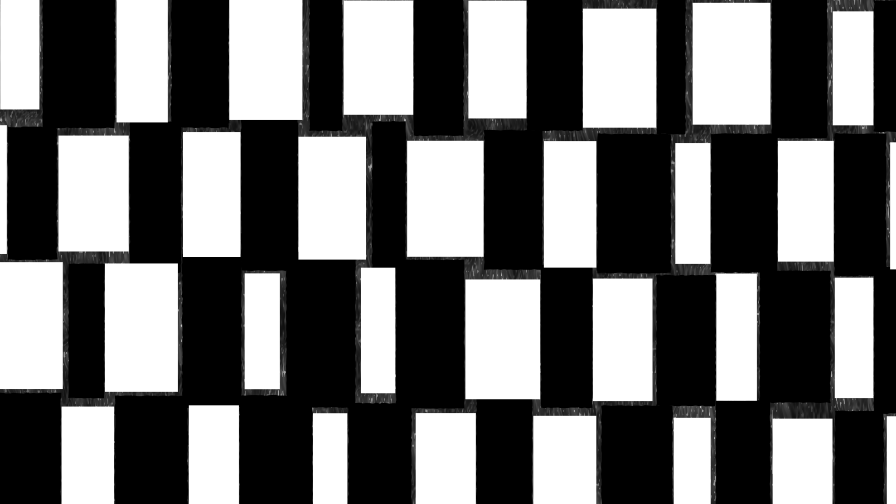
Write a Shadertoy shader that draws this pattern.

```glsl
// Uneven checkerboard: four staggered rows of white and black tiles over scratched grey grout.

float hash(vec2 p) {
    vec3 q = fract(vec3(p.xyx) * 0.1031);
    q += dot(q, q.yzx + 33.33);
    return fract((q.x + q.y) * q.z);
}

float noise(vec2 p) {
    vec2 i = floor(p), f = fract(p);
    f = f * f * (3.0 - 2.0 * f);
    return mix(mix(hash(i), hash(i + vec2(1, 0)), f.x),
               mix(hash(i + vec2(0, 1)), hash(i + vec2(1, 1)), f.x), f.y);
}

// Antialiased coverage of an axis-aligned box
float box(vec2 p, vec2 center, vec2 halfSize) {
    vec2 c = clamp((halfSize - abs(p - center)) * iResolution.y + 0.5, 0.0, 1.0);
    return c.x * c.y;
}

// Horizontal center and half width of the white tile in a cell (column, row)
vec2 whiteSpan(vec2 cell) {
    float stagger = 0.02 * mod(cell.y, 2.0);
    float jitter = 0.022 * (hash(cell + 17.0) - 0.5);
    float halfWidth = mix(0.034, 0.078, pow(hash(cell + 41.0), 1.6));
    return vec2(0.046 + 0.118 * cell.x + stagger + jitter, halfWidth);
}

// Vertical center of a row, drooping gently to the right
float rowCenter(vec2 cell, float x) {
    return 0.123 + 0.271 * cell.y + 0.015 * (x - 0.89) + 0.016 * (hash(cell + 73.0) - 0.5);
}

float whiteTile(vec2 p, vec2 cell) {
    vec2 span = whiteSpan(cell);
    float halfHeight = mix(0.113, 0.128, hash(cell + 97.0));
    return box(p, vec2(span.x, rowCenter(cell, span.x)), vec2(span.y, halfHeight));
}

// Black tile fills the space between two white ones, less a thin joint on each side
float blackTile(vec2 p, vec2 cell) {
    vec2 a = whiteSpan(cell - vec2(1, 0));
    vec2 b = whiteSpan(cell + vec2(1, 0));
    float left = a.x + a.y + mix(0.001, 0.014, pow(hash(cell + 113.0), 3.0));
    float right = b.x - b.y - mix(0.001, 0.014, pow(hash(cell + 131.0), 3.0));
    float x = 0.5 * (left + right);
    float halfHeight = mix(0.128, 0.155, hash(cell + 151.0));
    return box(p, vec2(x, rowCenter(cell, x)), vec2(0.5 * (right - left), halfHeight));
}

// Dark grey with streaks and a few bright scratches
float grout(vec2 p) {
    float cloud = noise(p * vec2(45.0, 24.0));
    float streak = noise(p * vec2(330.0, 90.0) + 6.0 * cloud);
    float scratch = smoothstep(0.72, 1.0, noise(p * vec2(400.0, 130.0) + 50.0));
    return 0.05 + 0.16 * cloud + 0.16 * streak * streak + 0.5 * scratch * cloud;
}

void mainImage(out vec4 fragColor, in vec2 fragCoord) {
    vec2 p = fragCoord / iResolution.y;
    p.y = 1.0 - p.y;

    // Slightly ragged edges for the black tiles
    vec2 rough = p + 0.002 * (vec2(noise(p * 150.0), noise(p * 150.0 + 80.0)) - 0.5);

    float nearest = round((p.x - 0.046) / 0.118);
    float black = 0.0, white = 0.0;
    for (float row = 0.0; row < 4.0; row++) {
        for (float side = -1.0; side <= 1.0; side++) {
            vec2 cell = vec2(nearest + side, row);
            if (mod(cell.x + cell.y, 2.0) < 0.5) white = max(white, whiteTile(p, cell));
            else black = max(black, blackTile(rough, cell));
        }
    }

    float shade = mix(grout(p) * (1.0 - black), 1.0, white);
    fragColor = vec4(vec3(shade), 1.0);
}
```
